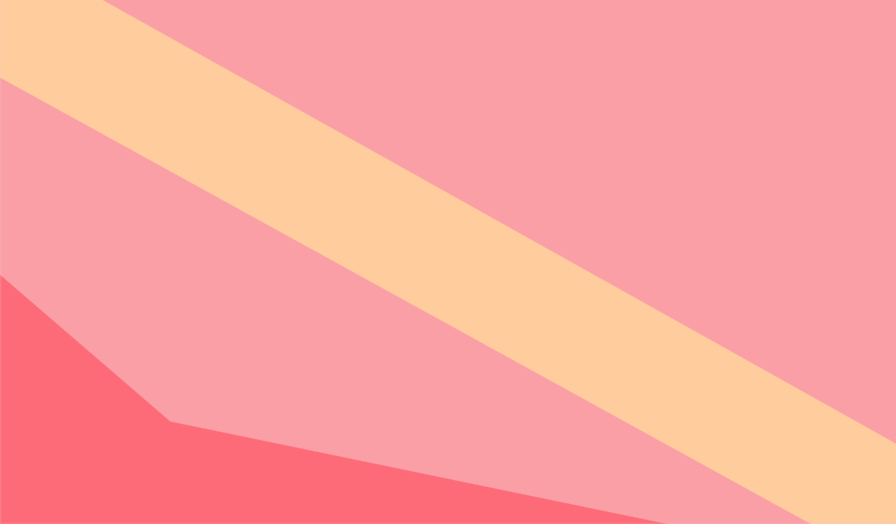
Give the GLSL for this background, as a Shadertoy shader.

```glsl
// Signed distance to the line through a and b, positive on its left side
float lineSide(vec2 p, vec2 a, vec2 b) {
    vec2 along = normalize(b - a);
    return dot(p - a, vec2(-along.y, along.x));
}

// Antialiased coverage of the region where the distance is positive
float coverage(float dist, float pixel) {
    return clamp(dist / pixel + 0.5, 0.0, 1.0);
}

void mainImage(out vec4 fragColor, in vec2 fragCoord) {
    const vec3 pink = vec3(0.984, 0.624, 0.651);
    const vec3 peach = vec3(1.0, 0.800, 0.620);
    const vec3 coral = vec3(0.988, 0.420, 0.467);

    // Canvas height is one unit, width keeps a fixed proportion
    vec2 p = fragCoord / iResolution.xy * vec2(1.7067, 1.0);
    float pixel = 1.3 / iResolution.y;

    // Diagonal band between two nearly parallel edges
    float bandTop = -lineSide(p, vec2(0.1956, 1.0), vec2(1.7067, 0.1533));
    float bandBottom = lineSide(p, vec2(0.0, 0.852), vec2(1.5444, 0.0));
    vec3 color = mix(pink, peach, coverage(min(bandTop, bandBottom), pixel));

    // Corner hill: union of a steep and a shallow slope
    vec2 bend = vec2(0.3244, 0.1956);
    float steep = -lineSide(p, vec2(0.0, 0.4756), bend);
    float shallow = -lineSide(p, bend, vec2(1.271, 0.0));
    color = mix(color, coral, coverage(max(steep, shallow), pixel));

    // Faint light rim along the left and bottom borders
    float rim = 1.0 - smoothstep(0.0015, 0.0035, min(p.x, p.y));
    color = mix(color, vec3(0.97, 0.80, 0.80), 0.2 * rim);

    fragColor = vec4(color, 1.0);
}
```
